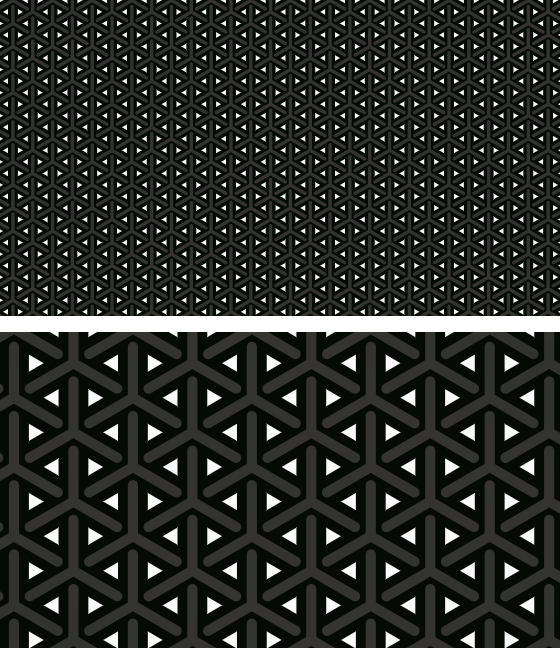
Top: the whole. Bottom: its middle third, enlarged.
A Shadertoy shader for this pattern:

```glsl
// Interlocking three-armed bars on a triangular lattice, with white triangles in the gaps.
// Each of the three lattice directions is folded into one repeating rounded bar;
// the triangles are the points far enough from all three families of lattice lines.

const float ROW = 0.8660254; // spacing of lattice lines, in lattice edges

// x: distance to the nearest bar axis segment, y: distance to the nearest lattice line
vec2 barAndLine(vec2 p, vec2 dir) {
    float across = dot(p, vec2(-dir.y, dir.x)) / ROW;
    float line = round(across);
    float offset = (across - line) * ROW;
    // Neighbouring lines are shifted by half an edge
    float along = fract(dot(p, dir) + 0.5 * line);
    return vec2(length(vec2(along - clamp(along, 0.0, 0.735), offset)), abs(offset));
}

// Antialiased coverage of the region where d is negative
float fill(float d, float pixel) {
    return clamp(0.5 - d / pixel, 0.0, 1.0);
}

void mainImage(out vec4 fragColor, in vec2 fragCoord) {
    // Lattice units, with a bar junction just left of and above the middle
    vec2 uv = (fragCoord - 0.5 * iResolution.xy) / iResolution.y;
    vec2 p = (uv - vec2(-0.0297, 0.0243)) / vec2(0.07243, 0.0730);
    float pixel = 1.0 / (0.073 * iResolution.y);

    // Arms point up, lower left and lower right
    vec2 nearest = barAndLine(p, vec2(0.0, 1.0));
    nearest = min(nearest, barAndLine(p, vec2(-ROW, -0.5)));
    nearest = min(nearest, barAndLine(p, vec2(ROW, -0.5)));

    float bar = fill(nearest.x - 0.074, pixel);
    float triangle = fill(0.217 - nearest.y, pixel);

    // Barely visible drift of the bar tone
    float drift = sin(uv.x * 9.0 + 2.0 * sin(uv.y * 7.0)) * sin(uv.y * 11.0 + uv.x * 4.0);
    vec3 barColor = vec3(0.20, 0.20, 0.19) + drift * vec3(0.008, 0.003, 0.002);

    vec3 color = vec3(0.02, 0.04, 0.02);
    color = mix(color, barColor, bar);
    color = mix(color, vec3(0.98), triangle);
    fragColor = vec4(color, 1.0);
}
```
